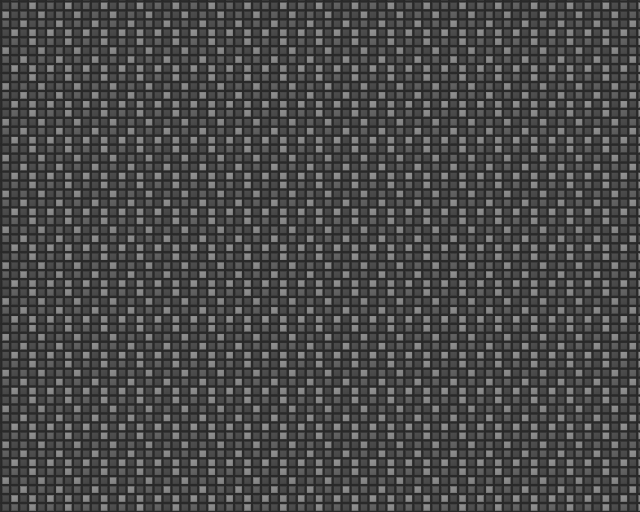
Give the GLSL for this pattern, as a WebGL 2 fragment shader.

```glsl
#version 300 es
precision highp float;
// Dark grid of small bevelled grey tiles, toned in a repeating four by four block.
uniform vec2 u_resolution;
out vec4 fragColor;

// Sine-free hash giving 0..1 per cell
float hash(vec2 p) {
    vec3 q = fract(vec3(p.xyx) * 0.1031);
    q += dot(q, q.yzx + 33.33);
    return fract((q.x + q.y) * q.z);
}

// Signed distance to a box with rounded corners
float roundedBox(vec2 p, float halfSize, float radius) {
    vec2 d = abs(p) - halfSize + radius;
    return length(max(d, 0.0)) + min(max(d.x, d.y), 0.0) - radius;
}

// Grey of a tile; each line is one row of the block, from the top down
float tileTone(ivec2 cell) {
    mat4 rows = mat4(
        0.30, 0.38, 0.29, 0.54,
        0.53, 0.29, 0.37, 0.29,
        0.37, 0.29, 0.54, 0.30,
        0.29, 0.55, 0.29, 0.53);
    return rows[cell.y & 3][cell.x & 3];
}

void main() {
    // Grid coordinates in cells, counted from the top left
    float cellsPerWidth = 71.44;
    vec2 fromTop = vec2(gl_FragCoord.x, u_resolution.y - gl_FragCoord.y);
    vec2 grid = fromTop / u_resolution.x * cellsPerWidth - vec2(0.13, 0.15);
    vec2 cell = floor(grid);
    vec2 local = grid - cell - 0.5;
    float pixel = cellsPerWidth / u_resolution.x;

    // Tile face: soft light from the top left and slight tone wear
    float tone = tileTone(ivec2(cell));
    tone *= 1.0 - 0.12 * (local.x * 0.4 + local.y);
    tone += 0.014 * (hash(cell + 100.0) - 0.5);

    // Darker rim, then the gap between tiles
    float edge = roundedBox(local, 0.375, 0.04);
    tone *= 1.0 - 0.14 * smoothstep(-0.09, 0.0, edge);
    float coverage = clamp(0.5 - edge / pixel, 0.0, 1.0);
    float grey = mix(0.16, tone, coverage);

    fragColor = vec4(vec3(grey), 1.0);
}
```
